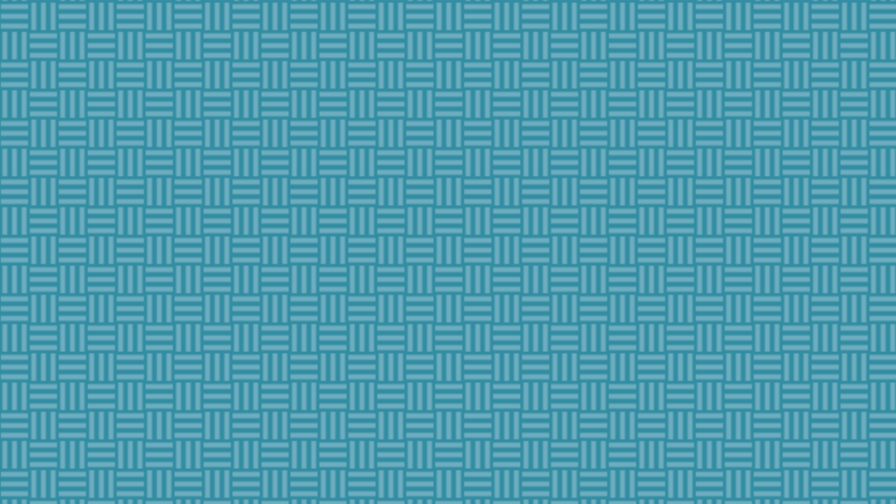
Give the GLSL for this pattern, as a Shadertoy shader.

```glsl
// Basket weave of soft three-bar blocks, alternating horizontal and vertical, in teal.

const vec3 GROOVE_COLOR = vec3(0.200, 0.553, 0.635);
const vec3 BAR_COLOR    = vec3(0.430, 0.678, 0.748);

const vec2  CELL_SIZE   = vec2(0.05745, 0.05799); // in canvas heights
const float TOP_OFFSET  = 0.0035;                 // first row edge below the top
const float BAR_COUNT   = 3.0;
const float BAR_HALF    = 0.25;                   // half width, in bar spacings
const float BAR_SOFT    = 0.17;                   // edge blur, in bar spacings
const float END_INSET   = 0.03;                   // gap at bar ends, in cells
const float END_SOFT    = 0.04;                   // end blur, in cells

// Coverage of a region that is inside where dist is negative.
float softFill(float dist, float blur) {
    return 1.0 - smoothstep(-blur, blur, dist);
}

// Parallel bars in a unit cell: x runs along the bars, y across them.
float barBlock(vec2 local, float pixel) {
    float across = abs(fract(local.y * BAR_COUNT) - 0.5) - BAR_HALF;
    float along = abs(local.x - 0.5) - (0.5 - END_INSET);
    float sides = softFill(across, max(BAR_SOFT, pixel * BAR_COUNT));
    float ends = softFill(along, max(END_SOFT, pixel));
    return sides * ends;
}

// Checkerboard of blocks, turned a quarter on every odd cell.
float basketWeave(vec2 grid, float pixel) {
    vec2 cell = floor(grid);
    vec2 local = fract(grid);
    bool upright = mod(cell.x + cell.y, 2.0) > 0.5;
    return barBlock(upright ? local.yx : local, pixel);
}

void mainImage(out vec4 fragColor, in vec2 fragCoord) {
    // Canvas heights, measured from the top left corner
    vec2 pos = vec2(fragCoord.x, iResolution.y - fragCoord.y) / iResolution.y;
    vec2 grid = (pos - vec2(0.0, TOP_OFFSET)) / CELL_SIZE;
    float pixel = 0.5 / (iResolution.y * CELL_SIZE.y);

    float bars = basketWeave(grid, pixel);
    fragColor = vec4(mix(GROOVE_COLOR, BAR_COLOR, bars), 1.0);
}
```
